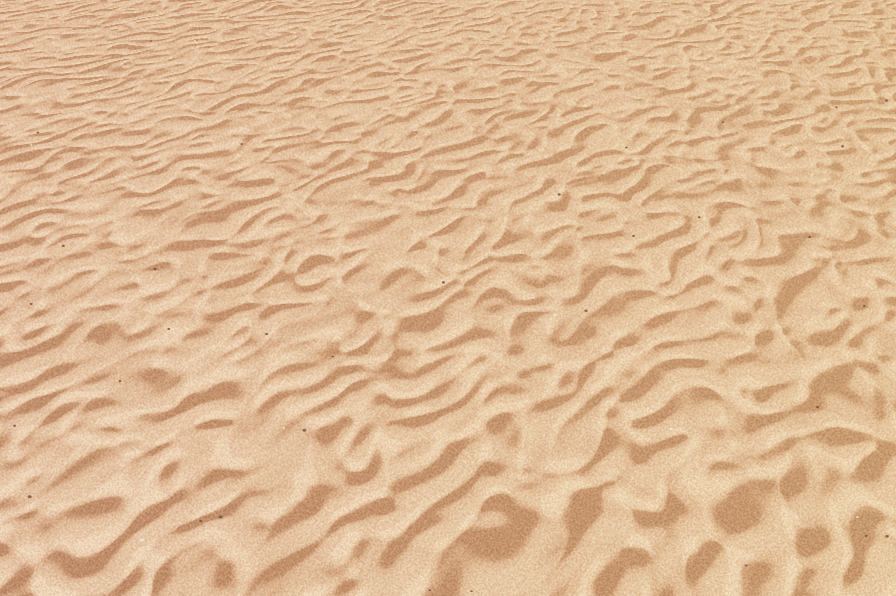
Give the GLSL for this texture, as a WebGL 1 fragment shader.

```glsl
precision highp float;
// Wind-blown, trodden sand seen in perspective: slanted ridges of gradient noise
// on a ground plane are lit by their slope, then coloured by a warm ramp
// and sprinkled with fine grain and a few specks of grit and shell.
uniform vec2 u_resolution;

float hash(vec2 p) {
  vec3 q = fract(vec3(p.xyx) * 0.1031);
  q += dot(q, q.yzx + 33.33);
  return fract((q.x + q.y) * q.z);
}

float corner(vec2 cell, vec2 offset) {
  float angle = 6.2832 * hash(cell);
  return dot(vec2(cos(angle), sin(angle)), offset);
}

float gradientNoise(vec2 p) {
  vec2 i = floor(p), f = fract(p);
  vec2 w = f * f * f * (f * (f * 6.0 - 15.0) + 10.0);
  vec2 e = vec2(1.0, 0.0);
  return mix(mix(corner(i, f), corner(i + e, f - e), w.x),
             mix(corner(i + e.yx, f - e.yx), corner(i + 1.0, f - 1.0), w.x), w.y);
}

// Sharp crests along the zero lines of the noise, plus smaller dimples.
float duneHeight(vec2 q, float detail) {
  float n = gradientNoise(q + 40.0);
  return -sqrt(n * n + 0.0015) + detail * gradientNoise(q * vec2(2.3, 1.9) + 91.0);
}

// Slope lighting: 0 in shaded hollows, 1 on sunlit faces, more on the crests.
float duneLight(vec2 ground, float detail) {
  vec2 q = vec2((ground.x + ground.y) * 6.6, (ground.y - ground.x) * 10.5);
  q += 0.5 * vec2(gradientNoise(ground * 8.0 + 7.0), gradientNoise(ground * 9.0 + 63.0));
  vec2 toSun = vec2(0.05, 0.13);
  float height = duneHeight(q, detail);
  float slope = (height - duneHeight(q + toSun, detail)) / 0.14;
  slope += 0.5 * gradientNoise(ground * 3.7 + 15.0);
  float shadow = smoothstep(-0.8, -0.2, slope);
  float soft = smoothstep(-1.1, 0.8, slope);
  return mix(shadow, soft, 0.45) + 0.25 * smoothstep(-0.14, -0.03, height);
}

// Sparse dots: x is coverage, y tells dark grit from pale shell.
vec2 specks(vec2 uv) {
  vec2 cell = floor(uv * 26.0);
  vec2 centre = 0.2 + 0.6 * vec2(hash(cell + 11.0), hash(cell + 57.0));
  float radius = mix(0.03, 0.09, hash(cell + 83.0)) * (1.1 - 0.5 * uv.y);
  float d = length((fract(uv * 26.0) - centre) * vec2(1.0, 1.3));
  float present = step(0.95, hash(cell + 29.0));
  return vec2(present * (1.0 - smoothstep(radius * 0.5, radius + 0.04, d)),
              step(0.6, hash(cell + 131.0)));
}

vec3 sandColour(float tone) {
  vec3 shade = vec3(0.73, 0.53, 0.38);
  vec3 body = vec3(0.842, 0.672, 0.518);
  vec3 sunlit = vec3(0.92, 0.812, 0.68);
  return mix(mix(shade, body, min(tone * 2.0, 1.0)), sunlit, max(tone * 2.0 - 1.0, 0.0));
}

void main() {
  vec2 uv = gl_FragCoord.xy / u_resolution.y;
  float side = uv.x - 0.5 * u_resolution.x / u_resolution.y;

  // Ground plane with its horizon above the top edge.
  vec2 ground = vec2(side, 1.45) / (1.45 - uv.y);
  float light = duneLight(ground, mix(0.36, 0.24, uv.y));
  float contrast = mix(0.74, 0.56, uv.y) * (1.0 - 0.15 * side);
  float tone = 0.69 + contrast * (light - 0.74);

  // Fine grain, stronger close by; its lattice is turned away from the canvas axes.
  vec2 turned = mat2(0.8, 0.6, -0.6, 0.8) * uv;
  float grain = gradientNoise(turned * 277.0) + 0.35 * gradientNoise(turned * 149.0 + 19.0);
  tone += grain * mix(0.45, 0.34, uv.y);
  vec3 colour = sandColour(clamp(tone, -0.25, 1.2));

  // Redder to the left, yellower to the right.
  colour += side * vec3(0.004, 0.012, -0.008);

  vec2 speck = specks(uv);
  vec3 speckColour = mix(vec3(0.45, 0.29, 0.2), vec3(0.96, 0.92, 0.86), speck.y);
  gl_FragColor = vec4(mix(colour, speckColour, 0.8 * speck.x), 1.0);
}
```
